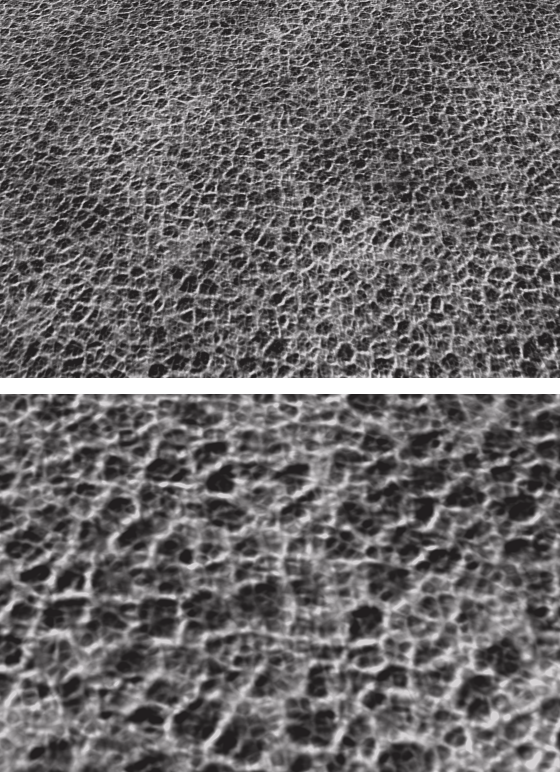
Top: the whole. Bottom: its middle third, enlarged.
A Shadertoy shader for this texture:

```glsl
// Weathered grey rock, riddled with small pits and receding into the distance.
// Layers of cellular noise carve round bowls into a crumbly height field; low
// light from behind and the left brightens near walls and leaves far ones dark.

const vec3 SHADOW_GREY = vec3(0.128, 0.118, 0.120);
const vec3 RIM_GREY    = vec3(0.840, 0.828, 0.836);
const vec2 TO_LIGHT    = vec2(-0.10, 0.13);
const float PIT_DENSITY = 20.0;
const float MEAN_HEIGHT = 0.58;
const int SUBSAMPLES = 2;

vec3 hash3(vec2 p) {
    vec3 q = fract(p.xyx * vec3(0.1031, 0.1030, 0.0973));
    q += dot(q, q.yxz + 33.33);
    return fract((q.xxy + q.yzz) * q.zyx);
}

// Nearest distance, second nearest distance, random value of the nearest cell
vec3 cells(vec2 p) {
    vec2 base = floor(p);
    vec3 found = vec3(8.0, 8.0, 0.0);
    for (int j = -1; j <= 1; j++) {
        for (int i = -1; i <= 1; i++) {
            vec2 cell = base + vec2(i, j);
            vec3 rnd = hash3(cell);
            float d = length(cell + rnd.xy - p);
            if (d < found.x) found = vec3(d, found.x, rnd.z);
            else found.y = min(found.y, d);
        }
    }
    return found;
}

// Layered sines, each turned and finer than the last; about -1 to 1
float waves(vec2 p, float phase) {
    float sum = 0.0;
    float amp = 0.5;
    for (int i = 0; i < 4; i++) {
        sum += amp * sin(p.x + phase + 1.7 * sin(p.y + 2.0 * phase));
        p = mat2(1.3, 1.1, -1.1, 1.3) * p + 2.3;
        amp *= 0.6;
    }
    return sum;
}

// Rounded bowls of random depth between rims of height 1
float pits(vec2 p, float rimWidth) {
    vec3 c = cells(p);
    float depth = mix(0.45, 1.2, c.z);
    float bowl = 1.0 - smoothstep(0.35, 0.85, c.x);
    return 1.0 - depth * bowl * smoothstep(0.0, rimWidth, c.y - c.x);
}

float rockHeight(vec2 p) {
    vec2 q = p + 0.13 * vec2(waves(p * 0.9, 0.4), waves(p * 0.9, 4.1));
    float crumbs = 1.0 - cells(p * 5.3 + 9.0).x;
    return 0.45 * pits(q, 0.45)
         + 0.26 * pits(q * 1.7 + 31.0, 0.45)
         + 0.15 * pits(p * 3.1 + 17.0, 0.50)
         + 0.14 * crumbs;
}

// Tilted ground plane: pits shrink and flatten toward the top
vec2 groundPoint(vec2 uv, float aspect) {
    vec2 centred = vec2(uv.x - 0.5 * aspect, 0.98 * uv.y);
    return PIT_DENSITY * centred / (1.0 - 0.41 * uv.y) + 60.0;
}

vec3 rockColour(vec2 p) {
    float height = rockHeight(p);
    float facing = height - rockHeight(p + TO_LIGHT);
    float patches = 0.10 * waves(p * 0.21, 1.9) + 0.07 * waves(p * 0.55, 5.2);
    float light = 0.46 + 0.85 * (height - MEAN_HEIGHT) + 0.70 * facing + patches;
    return mix(SHADOW_GREY, RIM_GREY, pow(clamp(light, 0.0, 1.0), 1.45));
}

void mainImage(out vec4 fragColor, in vec2 fragCoord) {
    float aspect = iResolution.x / iResolution.y;
    vec3 colour = vec3(0.0);

    // Average a small grid of samples to smooth the edges
    for (int j = 0; j < SUBSAMPLES; j++) {
        for (int i = 0; i < SUBSAMPLES; i++) {
            vec2 offset = (vec2(i, j) + 0.5) / float(SUBSAMPLES) - 0.5;
            vec2 uv = (fragCoord + offset) / iResolution.y;
            colour += rockColour(groundPoint(uv, aspect));
        }
    }
    fragColor = vec4(colour / float(SUBSAMPLES * SUBSAMPLES), 1.0);
}
```
